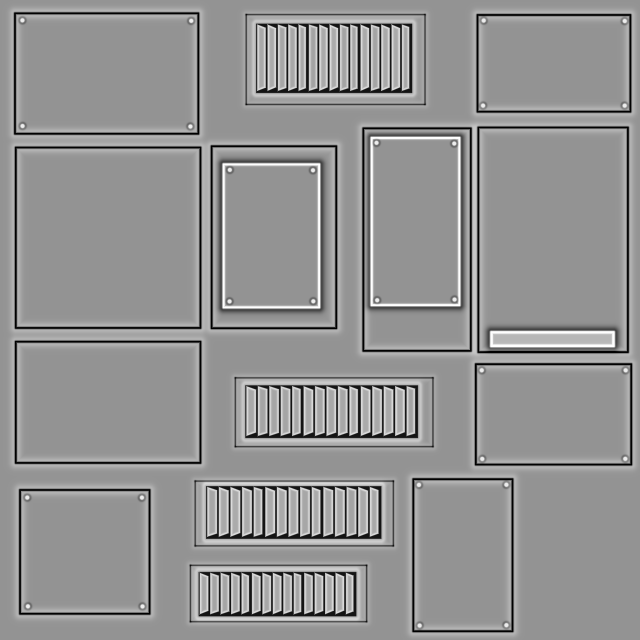
A Shadertoy shader for this texture map:

```glsl
const float BASE = 0.578;
const float SLATS = 15.0;

// Rectangles are (left, bottom, right, top) in canvas units
const vec4 PANELS[10] = vec4[10](
    vec4(0.0234, 0.7910, 0.3099, 0.9792), vec4(0.7461, 0.8255, 0.9850, 0.9766),
    vec4(0.0247, 0.4876, 0.3132, 0.7695), vec4(0.3307, 0.4872, 0.5254, 0.7715),
    vec4(0.5677, 0.4518, 0.7357, 0.7995), vec4(0.7474, 0.4498, 0.9811, 0.8008),
    vec4(0.0247, 0.2767, 0.3132, 0.4661), vec4(0.7435, 0.2741, 0.9863, 0.4310),
    vec4(0.0313, 0.0410, 0.2337, 0.2344), vec4(0.6458, 0.0137, 0.8008, 0.2513));
const float SCREW_INSET[10] = float[10](
    0.0117, 0.0094, 0.0, 0.0, 0.0, 0.0, 0.0, 0.0094, 0.0117, 0.0094);
const vec4 PLATES[2] = vec4[2](
    vec4(0.3494, 0.5197, 0.4987, 0.7432), vec4(0.5807, 0.5232, 0.7178, 0.7845));
const float PLATE_INSET[2] = float[2](0.0092, 0.0082);
const vec4 HANDLE = vec4(0.7676, 0.4593, 0.9590, 0.4811);
const vec4 FRAMES[4] = vec4[4](
    vec4(0.3847, 0.8368, 0.6641, 0.9772), vec4(0.3677, 0.3021, 0.6765, 0.4096),
    vec4(0.3050, 0.1471, 0.6146, 0.2483), vec4(0.2975, 0.0286, 0.5729, 0.1167));
const vec4 VENTS[4] = vec4[4](
    vec4(0.4010, 0.8555, 0.6432, 0.9622), vec4(0.3841, 0.3164, 0.6523, 0.3971),
    vec4(0.3229, 0.1589, 0.5951, 0.2396), vec4(0.3112, 0.0378, 0.5560, 0.1055));

float hash(vec2 p) {
    vec3 q = fract(vec3(p.xyx) * 0.1031);
    q += dot(q, q.yzx + 33.33);
    return fract((q.x + q.y) * q.z);
}

float ridge(float d, float width) {
    d /= width;
    return exp(-d * d);
}

float sdRect(vec2 p, vec4 r) {
    vec2 q = abs(p - 0.5 * (r.xy + r.zw)) - 0.5 * (r.zw - r.xy);
    return length(max(q, 0.0)) + min(max(q.x, q.y), 0.0);
}

// Distance to the nearest of four points inset from the corners
float cornerDistance(vec2 p, vec4 r, float inset) {
    vec2 q = p - 0.5 * (r.xy + r.zw);
    return length(abs(q) - 0.5 * (r.zw - r.xy) + inset);
}

float groove(float d) {
    return 0.165 * ridge(d, 0.0083) - 0.80 * ridge(d, 0.0019);
}

float raisedEdge(float d) {
    float shadow = smoothstep(0.0, 0.0042, d) * ridge(d, 0.0078);
    return 0.48 * ridge(d, 0.0023) - 0.44 * shadow;
}

float screws(float tone, vec2 p, vec4 r, float inset, float soft) {
    vec2 side = step(0.5 * (r.xy + r.zw), p);
    vec2 seed = floor(r.xy * 512.0) + side * 7.0;
    vec2 jitter = vec2(hash(seed), hash(seed + 19.0)) - 0.5;
    float d = cornerDistance(p + jitter * 0.0015, r, inset);
    tone -= 0.17 * ridge(d - 0.0052, 0.0018);
    return mix(tone, 0.93, 1.0 - smoothstep(-soft, soft, d - 0.0031));
}

float thinFrame(vec2 p, vec4 r) {
    float d = sdRect(p, r);
    float dots = ridge(cornerDistance(p, r, 0.0), 0.0018);
    return 0.10 * ridge(d, 0.006) - 0.44 * ridge(d, 0.0014) - 0.2 * dots;
}

// A dark recess filled with tapered slats, with a wider gap every fifth slat
float louvres(float tone, vec2 p, vec4 r, float soft) {
    float well = sdRect(p, r);
    tone += 0.16 * ridge(well - 0.0045, 0.0035) + 0.04 * ridge(well - 0.006, 0.007);
    tone = mix(tone, 0.08, 1.0 - smoothstep(-soft, soft, well - 0.0008));

    float pitch = (r.z - r.x) / SLATS;
    float slot = (p.x - r.x) / pitch;
    float id = clamp(floor(slot), 0.0, SLATS - 1.0);
    float along = slot - id;
    float x = along * pitch;
    float wide = step(3.5, mod(id, 5.0));
    float gap = mix(0.0018, 0.0036, wide);
    float variation = hash(vec2(id, floor(r.y * 100.0)));
    float taper = (0.005 + 0.002 * variation) * along;
    float sides = max(0.0008 - x, x - pitch + gap);
    float ends = max(p.y - r.w + taper, r.y + 0.002 + taper - p.y);
    float d = max(sides, ends);
    float face = 0.64 + 0.03 * variation + 0.19 * ridge(d + 0.0015, 0.0019);
    return mix(tone, face, 1.0 - smoothstep(-soft, soft, d));
}

void mainImage(out vec4 fragColor, in vec2 fragCoord) {
    vec2 p = fragCoord / iResolution.xy;
    float soft = max(0.0012, 0.7 / min(iResolution.x, iResolution.y));
    float tone = BASE;

    // Recessed panel outlines
    for (int i = 0; i < 10; i++) {
        tone += groove(sdRect(p, PANELS[i]));
        if (SCREW_INSET[i] > 0.0) tone = screws(tone, p, PANELS[i], SCREW_INSET[i], soft);
    }

    // Raised plates and handle
    for (int i = 0; i < 2; i++) {
        tone += raisedEdge(sdRect(p, PLATES[i]));
        tone = screws(tone, p, PLATES[i], PLATE_INSET[i], soft);
    }
    float handle = sdRect(p, HANDLE);
    tone += raisedEdge(handle) + 0.14 * (1.0 - smoothstep(-soft, soft, handle));

    // Framed vents
    for (int i = 0; i < 4; i++) {
        tone += thinFrame(p, FRAMES[i]);
        tone = louvres(tone, p, VENTS[i], soft);
    }

    fragColor = vec4(vec3(clamp(tone, 0.0, 1.0)), 1.0);
}
```
